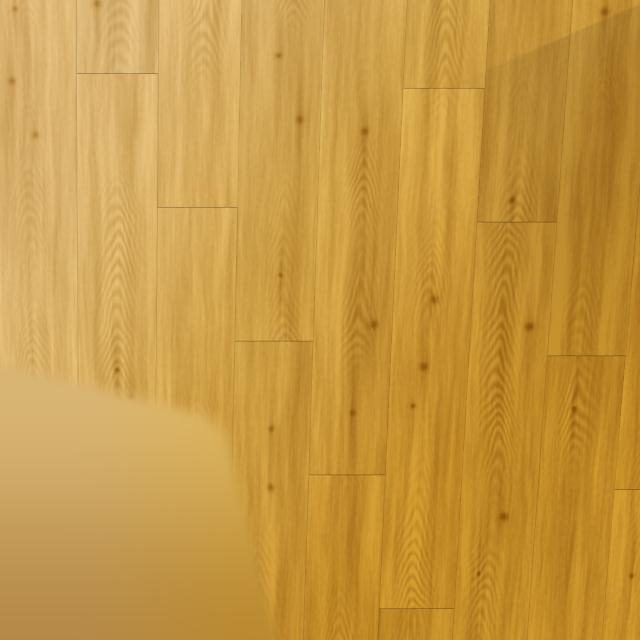
Write a WebGL 1 fragment shader that draws this texture.

```glsl
precision highp float;
uniform vec2 u_resolution;

#define PLANK_LENGTH 0.813
#define ROW_STEP 0.209
#define FIRST_END 1.094
#define SEAM_WIDTH 0.0013
#define RING_FREQ 46.0
#define PALE vec3(0.86, 0.71, 0.45)
#define HONEY vec3(0.82, 0.64, 0.29)
#define AMBER vec3(0.77, 0.555, 0.16)
#define GRAIN_TINT vec3(0.84, 0.77, 0.58)
#define BLUR_TOP vec3(0.85, 0.71, 0.45)
#define BLUR_LOW vec3(0.71, 0.54, 0.28)

vec2 hash2(vec2 p) {
  p = vec2(dot(p, vec2(127.1, 311.7)), dot(p, vec2(269.5, 183.3)));
  return fract(sin(p) * 43758.55);
}

// Gradient noise, roughly -0.7 to 0.7
float corner(vec2 cell, vec2 f, vec2 o) {
  return dot(hash2(cell + o) * 2.0 - 1.0, f - o);
}

float noise(vec2 p) {
  vec2 i = floor(p), f = p - i;
  vec2 w = f * f * f * (f * (f * 6.0 - 15.0) + 10.0);
  float low = mix(corner(i, f, vec2(0.0)), corner(i, f, vec2(1.0, 0.0)), w.x);
  float high = mix(corner(i, f, vec2(0.0, 1.0)), corner(i, f, vec2(1.0)), w.x);
  return mix(low, high, w.y);
}

float fbm(vec2 p) {
  float sum = 0.0, amp = 1.0;
  for (int i = 0; i < 3; i++) {
    sum += amp * noise(p);
    p = p * 2.03 + 7.3;
    amp *= 0.5;
  }
  return sum;
}

// Darkness of the figure on one plank; p.x runs 0..1 across it
float woodGrain(vec2 p, vec2 id) {
  vec2 rnd = hash2(id + 3.7);
  vec2 seed = rnd * 41.0;
  float warp = fbm(vec2(p.x * 1.5, p.y * 5.0) + seed);

  // Long streaks and fine fibres
  float tone = 1.15 * fbm(vec2(p.x * 4.0 + warp * 0.4, p.y * 1.6) + seed);
  tone += 0.55 * noise(vec2(p.x * 15.0 + warp, p.y * 6.0) + seed);
  tone += 0.40 * noise(vec2(p.x * 34.0, p.y * 22.0) + seed);
  tone += 0.25 * noise(vec2(p.x * 30.0, p.y * 120.0) + seed);

  // Arched rings along a wandering heart line
  float heart = p.x - mix(0.38, 0.62, rnd.x) - 0.16 * noise(vec2(p.y * 4.0, seed.y));
  float band = exp(-heart * heart * 24.0);
  float arch = p.y * RING_FREQ + 15.0 * sqrt(heart * heart + 0.003) + 3.0 * warp;
  float patches = smoothstep(-0.25, 0.35, noise(vec2(p.y * 5.0, seed.x)));
  tone += band * (0.28 + 0.42 * patches * sin(6.2832 * arch));

  // Small knots with a dark trailing streak
  for (int k = 0; k < 3; k++) {
    vec2 h = hash2(id * 5.0 + float(k) * 17.3);
    vec2 d = vec2(p.x - 0.2 - 0.6 * h.x, p.y - (id.y + h.y) * PLANK_LENGTH);
    d.x = d.x * 0.12 + 0.006 * warp;
    float size = mix(0.003, 0.008, hash2(h * 50.0).x);
    tone += 1.5 * exp(-dot(d, d) / (size * size));
    tone += 0.5 * exp(-d.x * d.x / (size * size) - d.y * d.y * 250.0);
  }
  return tone;
}

void main() {
  vec2 uv = gl_FragCoord.xy / u_resolution;
  float px = 1.0 / min(u_resolution.x, u_resolution.y);

  // Planks fan out slightly towards the top
  float width = 0.1166 + 0.0127 * uv.y;
  float across = (uv.x - 0.0073 + 0.0174 * uv.y) / width;
  float column = floor(across);
  float along = uv.y - FIRST_END + ROW_STEP * column;
  vec2 id = vec2(column, floor(along / PLANK_LENGTH));
  vec2 local = vec2(across - column, along);

  // Light falls off from upper left to lower right
  float falloff = clamp(0.5 + 0.55 * (uv.x - uv.y) + 0.22 * (uv.x - 0.5), 0.0, 1.0);
  falloff = mix(falloff, falloff * 0.75, smoothstep(0.45, 0.0, uv.x));
  vec3 color = mix(PALE, HONEY, smoothstep(0.0, 0.45, falloff));
  color = mix(color, AMBER, smoothstep(0.3, 0.85, falloff));
  color *= 0.98 + 0.04 * hash2(id).y;

  float tone = woodGrain(local, id) * mix(0.55, 1.05, falloff);
  color *= mix(vec3(1.0), GRAIN_TINT, clamp(tone, -0.4, 1.7));

  // Faint long joints and clearer end joints
  float side = min(local.x, 1.0 - local.x) * width;
  float rowPos = fract(along / PLANK_LENGTH);
  float end = min(rowPos, 1.0 - rowPos) * PLANK_LENGTH;
  float soft = max(px, SEAM_WIDTH);
  float sideSeam = 1.0 - smoothstep(0.0, soft, side);
  float endSeam = 1.0 - smoothstep(0.0, soft, end);
  color *= 1.0 - max(0.10 * sideSeam, 0.24 * endSeam);

  // Shadow with a slanted upper edge at the right
  float edge = uv.y - 0.863 - 0.433 * (uv.x - 0.7);
  float shade = 1.0 - smoothstep(-0.003, 0.003 + px, edge);
  shade *= smoothstep(0.68, 0.88, uv.x) * smoothstep(0.25, 0.75, uv.y);
  color *= 1.0 - shade * vec3(0.09, 0.10, 0.08);

  // Out-of-focus rounded form in the lower left corner
  float topSide = uv.y - 0.434 + 0.25 * uv.x;
  float rightSide = uv.x - 0.435 + 0.25 * uv.y;
  float blend = max(0.04 - abs(topSide - rightSide), 0.0);
  float form = max(topSide, rightSide) + blend * blend / 0.16;
  vec3 haze = mix(BLUR_LOW, BLUR_TOP, smoothstep(-0.02, 0.40, uv.y));
  haze += vec3(0.02, 0.0, -0.09) * smoothstep(0.1, 0.42, uv.x);
  color = mix(haze, color, smoothstep(-0.02, 0.018, form));

  gl_FragColor = vec4(clamp(color, 0.0, 1.0), 1.0);
}
```
